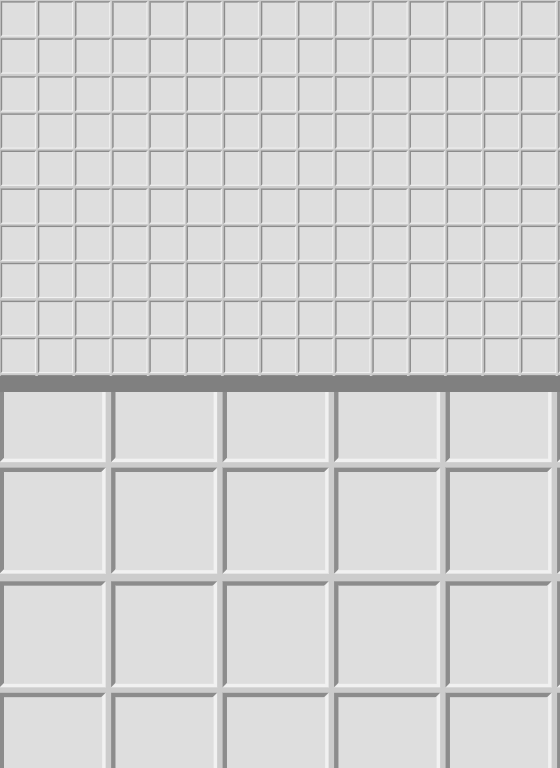
Top: the whole. Bottom: its middle third, enlarged.
Write a Shadertoy shader that draws this pattern.

```glsl
// Grid of pale grey square tiles with sunken bevelled edges and grey grout.

// Lengths are in design units: the canvas is 516 units high.
const float CANVAS_HEIGHT = 516.0;
const vec2 PITCH = vec2(51.0, 154.0 / 3.0);
const vec2 MARGIN = vec2(1.0, 1.6);
const float TILE_SIZE = 48.5;
const float SHADOW_WIDTH = 2.0;
const float LIGHT_WIDTH = 1.6;

const vec3 GROUT = vec3(0.80);
const vec3 FACE = vec3(0.87);
const vec3 SHADOW = vec3(0.55);
const vec3 HIGHLIGHT = vec3(0.945);

// Antialiased coverage of the region where dist is positive.
float coverage(float dist, float pixel) {
    return clamp(dist / pixel + 0.5, 0.0, 1.0);
}

// Position inside the nearest tile, measured from its top left corner.
vec2 tileLocal(vec2 p, vec2 pitch) {
    vec2 cell = floor((p + 1.0) / pitch);
    // Whole-unit row starts make every third horizontal joint wider.
    vec2 start = floor(cell * pitch + 0.4);
    return p - start;
}

// One tile: shadow on top and left, highlight on bottom and right.
vec3 shadeTile(vec2 local, float size, float pixel) {
    vec2 opposite = size - local;
    float nearEdge = min(local.x, local.y);
    float farEdge = min(opposite.x, opposite.y);

    // Mitred bevel
    float mitre = (farEdge - nearEdge) * 0.7071;
    vec3 bevel = mix(HIGHLIGHT, SHADOW, coverage(mitre, pixel));

    // Flat face inside the bevel, grout outside it
    float inner = min(nearEdge - SHADOW_WIDTH, farEdge - LIGHT_WIDTH);
    float outer = min(nearEdge, farEdge);
    vec3 tile = mix(bevel, FACE, coverage(inner, pixel));
    return mix(GROUT, tile, coverage(outer, pixel));
}

void mainImage(out vec4 fragColor, in vec2 fragCoord) {
    float pixel = CANVAS_HEIGHT / iResolution.y;
    vec2 fromTopLeft = vec2(fragCoord.x, iResolution.y - fragCoord.y) * pixel;
    vec2 local = tileLocal(fromTopLeft - MARGIN, PITCH);
    fragColor = vec4(shadeTile(local, TILE_SIZE, pixel), 1.0);
}
```
